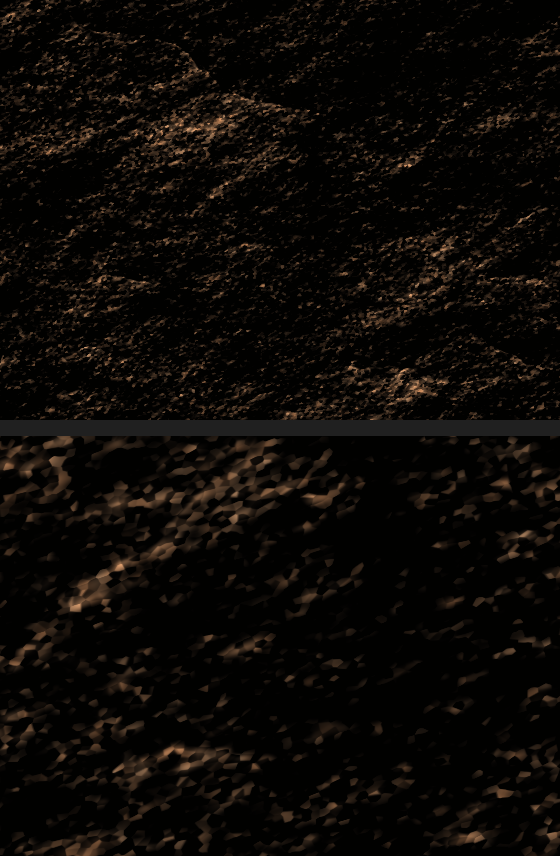
Top: the whole. Bottom: its middle third, enlarged.
A Shadertoy shader for this texture:

```glsl
// Dark, coarse sandstone under raking light from above.
// Embossed noise octaves give the relief, cellular noise the sand grains,
// and curved ledges catch the light on their crests.

const vec3  STONE_TINT   = vec3(1.0, 0.72, 0.505);
const vec3  DEEP_SHADOW  = vec3(0.004, 0.003, 0.001);
const vec2  LIGHT_DIR    = vec2(-0.3, 0.95);
const float BED_ANGLE    = 0.38;   // tilt of the fine bedding
const float BED_STRETCH  = 0.62;   // below 1 lengthens features along the bedding
const float RELIEF_FREQ  = 4.0;
const float RELIEF_GAIN  = 0.7;
const float GRAIN_FREQ   = 215.0;
const float GRAIN_GAIN   = 1.25;
const float LIGHT_CUTOFF = 0.2;    // shade below this stays black
const float EXPOSURE     = 0.135;
const float CONTRAST     = 1.4;
const int   SMALL_LEDGES = 9;

float hash(vec2 p) {
    vec3 q = fract(p.xyx * 0.1031);
    q += dot(q, q.yzx + 33.33);
    return fract((q.x + q.y) * q.z);
}

// Value noise in -1..1
float noise(vec2 p) {
    vec2 i = floor(p), f = fract(p);
    f = f * f * (3.0 - 2.0 * f);
    float low  = mix(hash(i), hash(i + vec2(1, 0)), f.x);
    float high = mix(hash(i + vec2(0, 1)), hash(i + vec2(1, 1)), f.x);
    return 2.0 * mix(low, high, f.y) - 1.0;
}

// Soft cellular noise in -1..1: each cell holds one grain of random brightness
float grains(vec2 p) {
    vec2 cell = floor(p);
    float sum = 0.0, total = 0.0;
    for (int y = -1; y <= 1; y++)
    for (int x = -1; x <= 1; x++) {
        vec2 id = cell + vec2(x, y);
        vec2 toGrain = id + vec2(hash(id + 17.3), hash(id + 71.9)) - p;
        float weight = exp(-12.0 * dot(toGrain, toGrain));
        sum += weight * hash(id + 5.1);
        total += weight;
    }
    return 2.0 * sum / total - 1.0;
}

vec2 alongBedding(vec2 p) {
    float c = cos(BED_ANGLE), s = sin(BED_ANGLE);
    return vec2((c * p.x + s * p.y) * BED_STRETCH, c * p.y - s * p.x);
}

// Sum of noise octaves, each lit by its slope toward the light
float relief(vec2 p) {
    float shade = 0.0, freq = RELIEF_FREQ, gain = RELIEF_GAIN;
    for (int i = 0; i < 5; i++) {
        vec2 q = p * freq + 40.0 + 13.7 * float(i);
        shade += gain * (noise(alongBedding(q)) - noise(alongBedding(q + 0.6 * LIGHT_DIR)));
        freq *= 2.3;
        gain *= 1.09;
    }
    return shade;
}

// Bright crest, lit face fading below it, shadow above it
float ledge(vec2 p, float halfLength, float slope, float bend) {
    float crest = slope * p.x + bend * sqrt(p.x * p.x + 0.0004);
    float d = (p.y - crest) / sqrt(1.0 + slope * slope);
    float below = min(d, 0.0), above = max(d, 0.0);
    float lit = smoothstep(0.004, -0.002, d);
    float light = lit * (1.5 * exp(below / 0.011) + 0.7 * exp(below / 0.045));
    float shadow = (1.0 - lit) * 0.6 * exp(-above / 0.06);
    return (light - shadow) * smoothstep(1.0, 0.55, abs(p.x) / halfLength);
}

float ledges(vec2 p, float aspect) {
    // Long broken crest falling to the right
    vec2 m = p - vec2(0.46, 0.842);
    m.y -= 0.028 * cos(19.3 * (m.x + 0.075));
    float shade = ledge(m, 0.34, -0.5, 0.0) * (0.85 + 0.2 * sin(31.0 * p.x));

    // Roof-shaped crest at lower right, and a fold below the long crest
    shade += 0.9 * ledge(p - vec2(1.1, 0.215), 0.24, 0.15, -0.6);
    shade += 0.5 * ledge(p - vec2(0.55, 0.58), 0.13, 0.75, 0.0);

    // Small ledges spread over the lower part
    for (int i = 0; i < SMALL_LEDGES; i++) {
        float n = float(i);
        vec2 at = fract(n * vec2(0.7549, 0.5698) + vec2(0.17, 0.12)) * vec2(aspect, 0.5);
        float slope = mix(-0.35, 0.7, hash(vec2(n, 3.0)));
        float halfLength = mix(0.06, 0.13, hash(vec2(n, 8.0)));
        float strength = mix(0.4, 0.85, hash(vec2(n, 21.0)));
        shade += strength * ledge(p - at, halfLength, slope, -0.2);
    }
    return shade;
}

void mainImage(out vec4 fragColor, in vec2 fragCoord) {
    vec2 p = fragCoord / iResolution.y;
    float aspect = iResolution.x / iResolution.y;

    // Ragged outlines for the ledges
    vec2 ragged = p + 0.012 * vec2(noise(p * 16.0), noise(p * 16.0 + 50.0))
                    + 0.005 * vec2(noise(p * 55.0), noise(p * 55.0 + 90.0));

    float grain = grains(alongBedding(p * GRAIN_FREQ));
    float shade = relief(p) + GRAIN_GAIN * grain + ledges(ragged, aspect);
    shade += 0.5 * smoothstep(0.75, 1.0, grain);

    // Hollow under the end of the long crest, dim upper right, dim borders
    vec2 hollow = (ragged - vec2(0.75, 0.57)) / vec2(0.03, 0.09);
    shade -= 2.0 * exp(-dot(hollow, hollow));
    shade -= 0.4 * smoothstep(0.5, 0.0, distance(p, vec2(0.88 * aspect, 0.78)));
    vec2 fromCentre = fragCoord / iResolution.xy - 0.5;
    shade += 0.1 - 0.8 * dot(fromCentre, fromCentre);

    // Brightness curve and warm tint, slightly varied between patches of sand
    float light = EXPOSURE * pow(max(shade - LIGHT_CUTOFF, 0.0), CONTRAST);
    float warmth = 0.06 * noise(p * 90.0 + 20.0);
    vec3 tint = STONE_TINT * vec3(1.0, 1.0 - warmth, 1.0 - 2.0 * warmth);
    fragColor = vec4(min(DEEP_SHADOW + tint * light, 1.0), 1.0);
}
```
